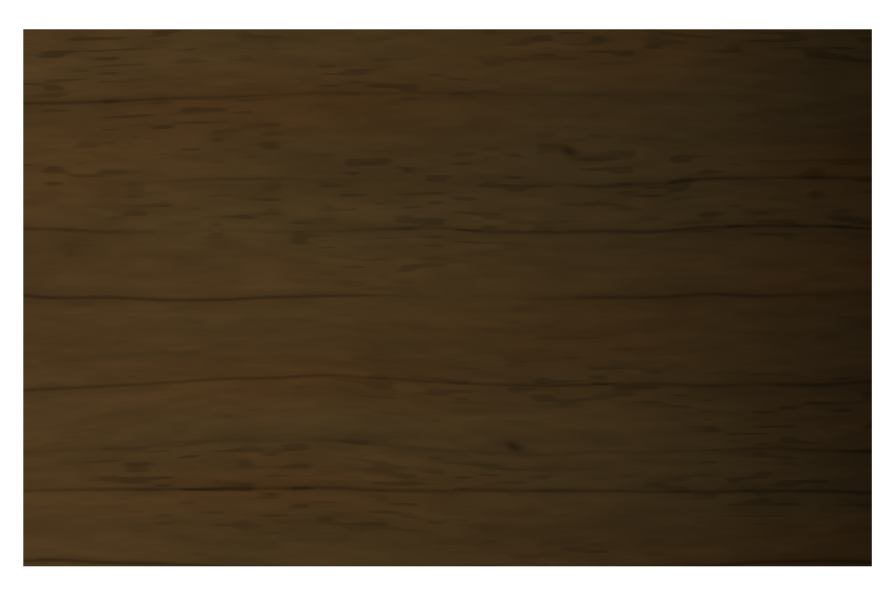
Write a Shadertoy shader that draws this texture.

```glsl
const vec3 PAPER = vec3(1.0);
const vec3 DARK_WOOD = vec3(0.085, 0.058, 0.024);
const vec3 LIGHT_WOOD = vec3(0.322, 0.237, 0.128);
const vec3 RED_TINT = vec3(0.020, -0.004, -0.010);
const vec2 PANEL_MIN = vec2(0.026, 0.053);
const vec2 PANEL_MAX = vec2(0.973, 0.951);
const float ASPECT = 1.497;
const float SEAM_COUNT = 9.0;
const float SEAM_DEPTH = 0.30;
const float FIBRE_CONTRAST = 0.24;
const float PORE_DEPTH = 0.20;
const float BAND_CONTRAST = 0.22;
const vec2 FIRST_KNOT = vec2(0.951, 0.747);
const vec2 KNOT_STEP = vec2(-0.093, -0.494);

float hash(vec2 p) {
    vec3 q = fract(vec3(p.xyx) * 0.1031);
    q += dot(q, q.yzx + 33.33);
    return fract((q.x + q.y) * q.z);
}

float noise(vec2 p) {
    vec2 i = floor(p);
    vec2 f = fract(p);
    f = f * f * (3.0 - 2.0 * f);
    float low = mix(hash(i), hash(i + vec2(1, 0)), f.x);
    float high = mix(hash(i + vec2(0, 1)), hash(i + vec2(1, 1)), f.x);
    return mix(low, high, f.y);
}

float fbm(vec2 p) {
    float sum = 0.0;
    float weight = 0.5;
    for (int i = 0; i < 4; i++) {
        sum += weight * noise(p);
        p = p * 2.03 + 17.3;
        weight *= 0.5;
    }
    return sum / 0.9375;
}

// Grain coordinates: slow waves, bent around each knot
vec2 bendGrain(vec2 p) {
    vec2 g = p;
    g.y += 0.030 * (noise(p * vec2(2.2, 3.5)) - 0.5);
    g.y += 0.007 * (noise(p * vec2(11.0, 16.0)) - 0.5);
    for (int i = 0; i < 2; i++) {
        vec2 d = (p - FIRST_KNOT - float(i) * KNOT_STEP) / vec2(0.11, 0.035);
        g.y -= 0.014 * d.y * exp(-dot(d, d));
    }
    return g;
}

// Small dark cores with a short tail along the grain
float knots(vec2 p) {
    float mask = 0.0;
    for (int i = 0; i < 2; i++) {
        vec2 d = p - FIRST_KNOT - float(i) * KNOT_STEP;
        d.y += 0.35 * d.x;
        vec2 core = d / vec2(0.013, 0.008);
        vec2 tail = d / vec2(0.045, 0.012);
        mask += 0.32 * exp(-dot(core, core)) + 0.12 * exp(-dot(tail, tail));
    }
    return mask;
}

// Long thin dark lines, fading in and out along their length
float seams(vec2 g) {
    float mask = 0.0;
    for (float i = 0.0; i < SEAM_COUNT; i++) {
        float y = (i + 0.25 + 0.5 * hash(vec2(i, 4.7))) / SEAM_COUNT;
        y += 0.012 * (noise(vec2(g.x * 3.0, i * 9.1)) - 0.5);
        float d = g.y - y;
        float fade = smoothstep(0.15, 0.75, noise(vec2(g.x * 2.6, i * 5.3 + 2.0)));
        float line = exp(-d * d / 0.000010) + 0.30 * exp(-d * d / 0.00022);
        mask += line * fade * mix(0.5, 1.0, hash(vec2(i, 8.2)));
    }
    return mask;
}

void mainImage(out vec4 fragColor, in vec2 fragCoord) {
    vec2 uv = fragCoord / iResolution.xy;
    vec2 p = uv * vec2(ASPECT, 1.0);
    vec2 g = bendGrain(p);

    // Light falls off towards the right
    float tone = 0.90 - 0.16 * uv.x - 0.54 * pow(uv.x, 2.6);

    // Broad bands, fine fibres and short dark pores
    float bands = fbm(g * vec2(1.3, 17.0) + 3.0) - 0.5;
    float clouds = noise(p * vec2(2.8, 4.0) + 8.0) - 0.5;
    float fibres = fbm(g * vec2(16.0, 85.0)) - 0.5;
    float pores = smoothstep(0.60, 0.88, noise(g * vec2(22.0, 150.0) + 41.0));
    pores *= smoothstep(0.30, 0.70, noise(g * vec2(3.0, 14.0) + 12.0));

    float relief = BAND_CONTRAST * bands + 0.08 * clouds + FIBRE_CONTRAST * fibres;
    relief -= PORE_DEPTH * pores + SEAM_DEPTH * seams(g) + knots(p);
    tone += relief * mix(1.0, 0.6, uv.x);

    vec3 wood = mix(DARK_WOOD, LIGHT_WOOD, clamp(tone, 0.0, 1.1));
    wood += RED_TINT * (noise(g * vec2(2.0, 11.0) + 60.0) - 0.5);

    // Panel with smooth edges on the paper
    vec2 inset = min(uv - PANEL_MIN, PANEL_MAX - uv) * iResolution.xy;
    vec2 cover = clamp(inset + 0.5, 0.0, 1.0);
    fragColor = vec4(mix(PAPER, wood, cover.x * cover.y), 1.0);
}
```
